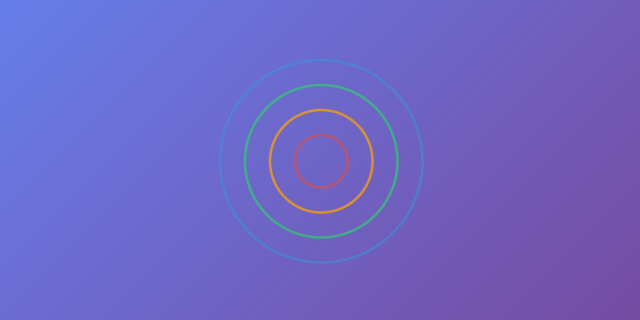
Give the GLSL for this background, as a Shadertoy shader.

```glsl
// Coverage of a circular outline, softened over one pixel
float ringMask(vec2 p, float radius, float halfWidth, float pixel) {
    float d = abs(length(p) - radius) - halfWidth;
    return clamp(0.5 - d / pixel, 0.0, 1.0);
}

void mainImage(out vec4 fragColor, in vec2 fragCoord) {
    float pixel = 1.0 / iResolution.y;
    vec2 p = fragCoord * pixel;
    vec2 size = iResolution.xy * pixel;

    // Diagonal backdrop from the upper left to the lower right
    float diagonal = (p.x + size.y - p.y) / (size.x + size.y);
    vec3 color = mix(vec3(0.400, 0.494, 0.918), vec3(0.463, 0.294, 0.635), diagonal);

    // Ring tints, inner to outer, with opacity in alpha
    vec4 ringTints[4] = vec4[4](
        vec4(0.906, 0.298, 0.235, 0.6),
        vec4(0.953, 0.612, 0.071, 0.8),
        vec4(0.180, 0.800, 0.443, 0.7),
        vec4(0.204, 0.596, 0.859, 0.5));

    // Evenly spaced concentric rings, just right of and below the middle
    vec2 center = 0.5 * size + vec2(1.0, -1.0) / 256.0;
    for (int i = 0; i < 4; i++) {
        float radius = (21.0 + 20.0 * float(i)) / 256.0;
        float mask = ringMask(p - center, radius, 1.0 / 256.0, pixel);
        color = mix(color, ringTints[i].rgb, mask * ringTints[i].a);
    }

    fragColor = vec4(color, 1.0);
}
```
